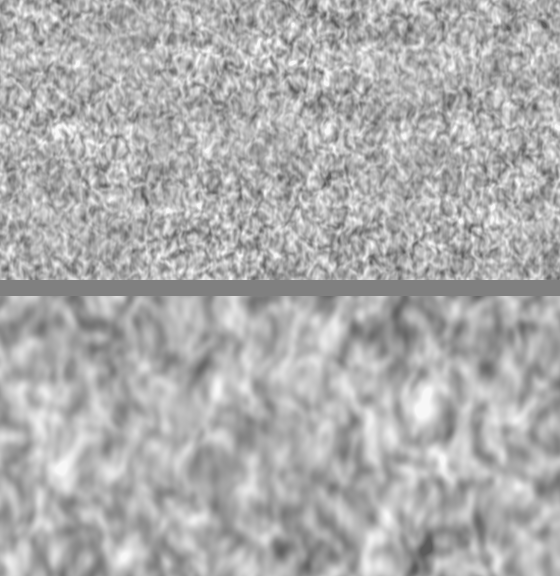
Top, the full canvas; bottom, a detail of the centre.
Write a Shadertoy shader that draws this texture.

```glsl
// Soft grey mineral grain with faint horizontal layers.
// Rotated octaves of gradient noise form the grain; a sawtooth profile
// brightens the top of each layer and lets it fade downwards.

const float MEAN_GREY = 0.692;
const float LAYER_HEIGHT = 0.282;
const float FIRST_LAYER = 0.14;

// Unit gradient direction for a lattice point
vec2 latticeGradient(vec2 cell, float seed) {
    vec3 q = fract(vec3(cell.xyx + seed) * vec3(0.1031, 0.1030, 0.0973));
    q += dot(q, q.yzx + 33.33);
    float angle = 6.28319 * fract((q.x + q.y) * q.z);
    return vec2(cos(angle), sin(angle));
}

// Gradient noise, roughly -0.7 to 0.7
float gradientNoise(vec2 p, float seed) {
    vec2 cell = floor(p);
    vec2 f = p - cell;
    vec2 u = f * f * f * (f * (f * 6.0 - 15.0) + 10.0);
    float a = dot(latticeGradient(cell, seed), f);
    float b = dot(latticeGradient(cell + vec2(1, 0), seed), f - vec2(1, 0));
    float c = dot(latticeGradient(cell + vec2(0, 1), seed), f - vec2(0, 1));
    float d = dot(latticeGradient(cell + vec2(1, 1), seed), f - vec2(1, 1));
    return mix(mix(a, b, u.x), mix(c, d, u.x), u.y);
}

vec2 rotate(vec2 p, float angle) {
    float c = cos(angle), s = sin(angle);
    return vec2(c * p.x - s * p.y, s * p.x + c * p.y);
}

// One grain octave: turned lattice, blobs slightly taller than wide
float grain(vec2 p, float frequency, float angle, float seed) {
    vec2 stretched = p * vec2(1.0, 0.8);
    return gradientNoise(rotate(stretched, angle) * frequency + seed, seed);
}

// Bright upper rim of a layer, fading towards its lower side
float layerProfile(float depth, float rimWidth, float fade) {
    float phase = fract(depth);
    return smoothstep(0.0, rimWidth, phase) * exp(-fade * phase) - 0.21;
}

void mainImage(out vec4 fragColor, in vec2 fragCoord) {
    vec2 p = fragCoord / iResolution.y;

    // Gentle warp makes the blobs irregular
    vec2 warp = vec2(gradientNoise(p * 17.0, 3.0), gradientNoise(p * 17.0, 8.0));
    vec2 q = p + 0.014 * warp;

    // Grain from coarse stains to small flecks
    float tone = 0.12 * grain(q, 9.0, 0.4, 11.0)
               + 0.17 * grain(q, 20.0, 1.1, 23.0)
               + 0.28 * grain(q, 38.0, 0.6, 37.0)
               + 0.20 * grain(q, 62.0, 2.2, 51.0)
               + 0.07 * gradientNoise(p * vec2(95.0, 40.0), 67.0);

    // Some areas are calmer than others
    float contrast = 1.1 + 0.45 * gradientNoise(p * 3.1, 71.0);

    // Layers with a slightly uneven edge and strength
    float wobble = 0.016 * gradientNoise(p * vec2(4.0, 1.0), 83.0);
    float depth = (1.0 - p.y - FIRST_LAYER + wobble) / LAYER_HEIGHT;
    float strength = 0.13 + 0.08 * gradientNoise(p * vec2(3.0, 5.0), 97.0);
    float layers = strength * layerProfile(depth, 0.12, 3.8);

    float grey = MEAN_GREY + tone * contrast + layers;
    fragColor = vec4(vec3(clamp(grey, 0.36, 0.97)), 1.0);
}
```
